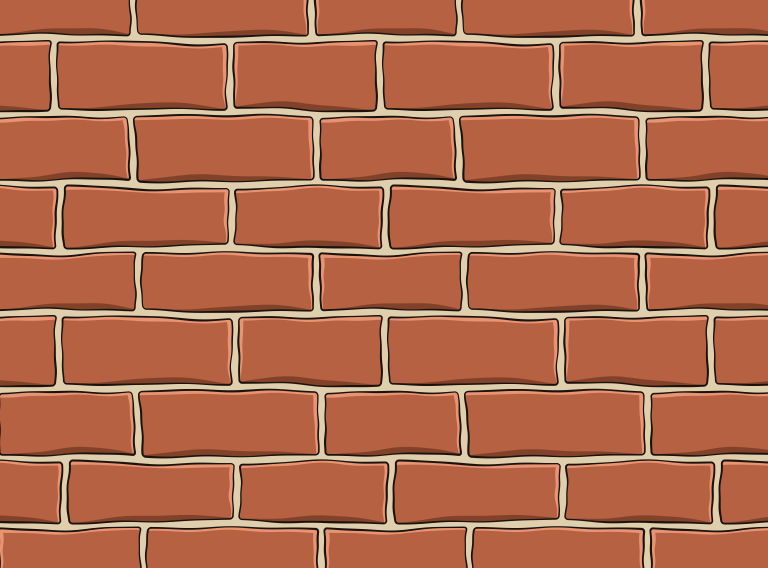
Reproduce this texture procedurally as a Shadertoy shader.

```glsl
// Cartoon brick wall: inked, wobbly bricks in pale mortar, with lit tops and shaded bases.

// Lengths are in units of 1/768 of the canvas width.
const float UNITS = 768.0;
const float TAU = 6.2832;
const vec2 TILE = vec2(326.0, 275.0);   // two bricks wide, four courses tall
const float FIRST_COURSE = 39.0;        // depth of the first tile below the top
const float SHEAR = 5.0;                // sideways drift per tile of depth

// Course boundaries, and the two joints of each course, within one tile
const float COURSE[5] = float[5](0.0, 74.0, 145.0, 211.0, 275.0);
const vec2 JOINTS[4] = vec2[4](vec2(54.0, 230.0), vec2(131.0, 315.0),
                               vec2(57.0, 228.0), vec2(135.0, 312.0));

const vec3 BRICK = vec3(0.71, 0.38, 0.26);
const vec3 MORTAR = vec3(0.88, 0.81, 0.68);
const vec3 INK = vec3(0.10, 0.07, 0.05);
const vec3 LIGHT = vec3(0.91, 0.58, 0.45);
const vec3 SHADE = vec3(0.51, 0.26, 0.16);

float hash(vec2 p) {
    return fract(sin(dot(p, vec2(127.1, 311.7))) * 43758.5453);
}

// Antialiased coverage of the region where d is positive
float fill(float d, float pixel) {
    return clamp(d / pixel + 0.5, 0.0, 1.0);
}

// Hand-drawn waver in -1..1 along an edge, s running from 0 to 1
float waver(float s, vec2 seed) {
    float phase = hash(seed);
    float rate = 0.5 + hash(seed + 3.7);
    return 0.7 * sin(TAU * (s * rate + phase)) + 0.3 * sin(TAU * (s * 2.7 + phase * 5.0));
}

// Sideways lean and bow of an upright joint, v running down the course
float jointBend(float v, vec2 seed) {
    float lean = hash(seed + 11.3) - 0.5;
    float bow = hash(seed + 5.9) - 0.5;
    return 6.0 * lean * (v - 0.5) + 10.0 * bow * v * (1.0 - v);
}

// Gentle bend of the courses, periodic over the tile
vec2 warp(vec2 p) {
    vec2 a = TAU * p / TILE;
    return p + vec2(0.0, 1.2 * sin(a.x + a.y * 2.0 + 0.6) + 0.7 * sin(a.x * 3.0 - a.y));
}

// Distances to the left, right, top and bottom cell borders; id names the brick
vec4 brickCell(vec2 p, out vec2 id) {
    float y = mod(p.y, TILE.y);
    int course = 0;
    for (int i = 1; i < 4; i++) {
        if (y >= COURSE[i]) course = i;
    }
    float top = y - COURSE[course];
    float bottom = COURSE[course + 1] - y;
    float v = top / (top + bottom);

    float row = float(course);
    vec2 joint = JOINTS[course];
    joint += vec2(jointBend(v, vec2(row, 0.0)), jointBend(v, vec2(row, 1.0)));
    float x = mod(p.x - joint.x, TILE.x);
    float split = joint.y - joint.x;
    bool second = x >= split;
    id = vec2(row, second ? 1.0 : 0.0);
    return second ? vec4(x - split, TILE.x - x, top, bottom)
                  : vec4(x, split - x, top, bottom);
}

// Pull the brick's four edges in from its cell to leave an uneven mortar gap
vec4 insetEdges(vec4 cell, vec2 along, vec2 id) {
    vec4 wobble = vec4(waver(along.y, id + 20.0), waver(along.y, id + 30.0),
                       waver(along.x, id + 40.0), waver(along.x, id + 50.0));
    return cell - 2.8 - 1.1 * wobble;
}

// Depth inside a box with slightly rounded corners, capped at the radius
float boxDepth(vec4 edge, float radius) {
    vec2 nearest = min(edge.xz, edge.yw);
    return radius - length(max(radius - nearest, 0.0));
}

vec3 paintBrick(vec4 edge, vec2 along, vec2 id, float pixel) {
    // Lens-shaped shadow along the base
    float skew = mix(0.6, 1.7, hash(id + 61.0));
    float lens = sin(0.5 * TAU * pow(clamp(along.x, 0.0, 1.0), skew));
    float shadow = fill(1.0 + 6.2 * lens - edge.w, pixel);

    // Light along the top and down one side, thinning towards the base
    float sideEdge = hash(id + 71.0) > 0.4 ? edge.y : edge.x;
    float sideWidth = 5.8 - 3.0 * along.y + 0.6 * waver(along.y, id + 80.0);
    float topWidth = 4.3 + 0.9 * waver(along.x, id + 90.0);
    float light = fill(max(topWidth - edge.z, sideWidth - sideEdge), pixel);

    return mix(mix(BRICK, SHADE, shadow), LIGHT, light);
}

void mainImage(out vec4 fragColor, in vec2 fragCoord) {
    float pixel = UNITS / iResolution.x;
    vec2 p = vec2(fragCoord.x, iResolution.y - fragCoord.y) * pixel;
    p.y -= FIRST_COURSE;
    p.x -= SHEAR * p.y / TILE.y;

    vec2 id;
    vec4 cell = brickCell(warp(p), id);
    vec2 along = cell.xz / (cell.xz + cell.yw);
    vec4 edge = insetEdges(cell, along, id);
    float depth = boxDepth(edge, 4.0);

    // Layers: mortar, ink outline of varying weight, painted face
    float inkWidth = 1.7 + 0.5 * waver(along.x + 0.6 * along.y, id + 100.0);
    vec3 face = paintBrick(edge, along, id, pixel);
    vec3 color = mix(MORTAR, INK, fill(depth, pixel));
    color = mix(color, face, fill(depth - inkWidth, pixel));
    fragColor = vec4(color, 1.0);
}
```
